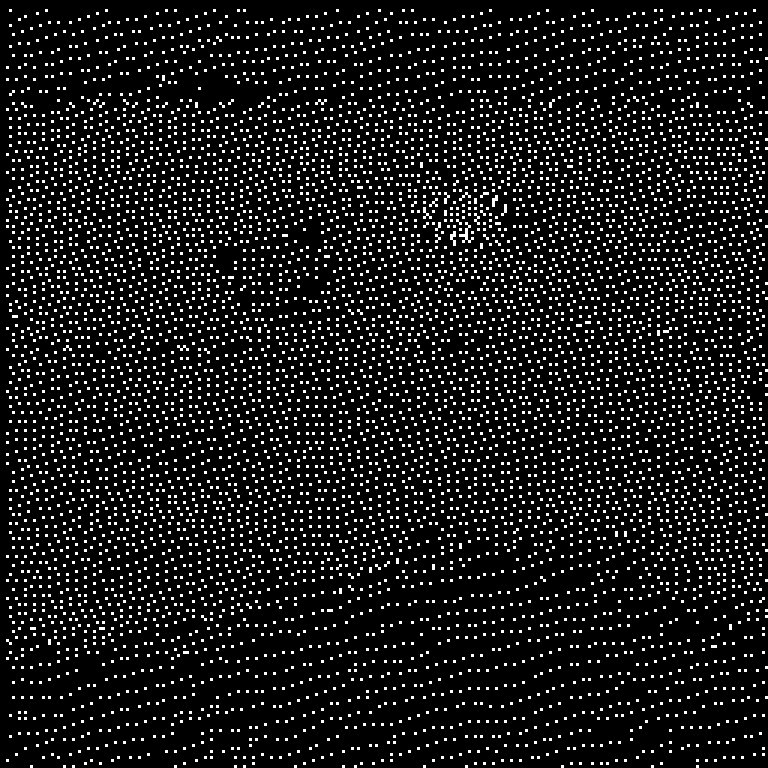
A WebGL 1 fragment shader for this pattern:

```glsl
precision highp float;
// A dark dithered field: white square dots on a 256-cell grid, spaced by tone.
// A tone map of bands and blobs sets the spacing; gently rising, bent chains are
// stacked at that spacing, and each one carries slightly uneven steps of dots.
uniform vec2 u_resolution;

const float GRID = 256.0;
const float TONE_STEP = 0.015;
const vec3 BACKGROUND = vec3(0.0);
const vec3 DOT_COLOR = vec3(1.0);

float hash(vec2 p) {
  vec3 q = fract(vec3(p.xyx) * 0.1031);
  q += dot(q, q.yzx + 33.33);
  return fract((q.x + q.y) * q.z);
}

float valueNoise(vec2 p) {
  vec2 i = floor(p);
  vec2 f = fract(p);
  f = f * f * (3.0 - 2.0 * f);
  float low = mix(hash(i), hash(i + vec2(1.0, 0.0)), f.x);
  float high = mix(hash(i + vec2(0.0, 1.0)), hash(i + 1.0), f.x);
  return mix(low, high, f.y);
}

// Soft ellipse: 1 in the middle, 0 outside.
float blob(vec2 p, vec2 center, vec2 radius) {
  return 1.0 - smoothstep(0.5, 1.15, length((p - center) / radius));
}

// Height of the dark ground, highest right of the middle.
float groundHeight(float x) {
  return 0.17 + 0.13 * smoothstep(0.08, 0.65, x)
       - 0.09 * smoothstep(0.80, 0.94, x);
}

// Share of lit cells at a place on the canvas.
float toneMap(vec2 p) {
  float wobble = valueNoise(p * 14.0) - 0.5;

  // Main field, a little brighter toward its top
  float tone = mix(0.117, 0.135, smoothstep(0.35, 0.75, p.y + 0.08 * wobble));

  // Sparse band along the top with a darker streak at its left foot
  float topBand = smoothstep(0.862, 0.876, p.y + 0.008 * wobble);
  tone = mix(tone, 0.072, topBand);
  tone -= 0.02 * blob(p, vec2(0.20, 0.885), vec2(0.20, 0.016));

  // Dark ground
  float edge = groundHeight(p.x) + 0.03 * wobble;
  float ground = 1.0 - smoothstep(edge - 0.08, edge + 0.025, p.y);
  tone = mix(tone, 0.058, ground);

  // Bright cluster and its faint tail
  tone += 0.12 * blob(p, vec2(0.612, 0.716), vec2(0.062, 0.035));
  tone += 0.035 * blob(p, vec2(0.555, 0.755), vec2(0.04, 0.03));

  // Dim broken patch with a small gap beside it
  tone -= 0.03 * blob(p, vec2(0.355, 0.655), vec2(0.075, 0.055));
  return tone;
}

// Small empty tears in the field.
float tears(vec2 p) {
  float t = blob(p, vec2(0.292, 0.66), vec2(0.014, 0.020));
  t = max(t, blob(p, vec2(0.408, 0.688), vec2(0.010, 0.024)));
  t = max(t, blob(p, vec2(0.405, 0.625), vec2(0.012, 0.018)));
  t = max(t, blob(p, vec2(0.335, 0.611), vec2(0.030, 0.006)));
  t = max(t, blob(p, vec2(0.608, 0.627), vec2(0.024, 0.009)));
  return max(t, blob(p, vec2(0.985, 0.49), vec2(0.010, 0.012)));
}

// Height that a chain has climbed at this cell; sparse chains break into runs.
float chainRise(vec2 cell, float gap) {
  float rise = 0.24 * cell.x + 4.0 * valueNoise(cell / 19.0);
  float run = floor((cell.x + 40.0 * valueNoise(cell.yy / 7.0)) / 18.0);
  return rise + step(4.0, gap) * gap * 0.6 * hash(vec2(run, 5.0));
}

float chainIndex(vec2 cell, float gap) {
  return floor((cell.y - chainRise(cell, gap)) / gap);
}

// 1 for lit cells: a dot sits where a chain crosses the cell on a step.
float chainCell(vec2 cell, float rate) {
  float stepLength = clamp(inversesqrt(rate), 2.0, 3.05);
  float gap = 1.0 / (rate * stepLength);
  float chain = chainIndex(cell, gap);
  float crosses = step(0.5, chain - chainIndex(cell - vec2(0.0, 1.0), gap));

  // Dots along the chain, each moved a little from its even place
  float along = cell.x + 20.0 * hash(vec2(chain + 300.0, 11.0));
  float index = floor(along / stepLength);
  float jitter = 0.32 * hash(vec2(index, chain + 300.0));
  float start = stepLength * (index + jitter);
  return crosses * step(start, along) * step(along, start + 0.9999);
}

// Antialiased square filling one grid cell.
float squareDot(vec2 local, float pixel) {
  vec2 cover = clamp((0.5 - abs(local)) / pixel + 0.5, 0.0, 1.0);
  return cover.x * cover.y;
}

void main() {
  float side = min(u_resolution.x, u_resolution.y);
  vec2 gridPos = gl_FragCoord.xy / u_resolution * GRID;
  vec2 cell = floor(gridPos);
  vec2 center = (cell + 0.5) / GRID;

  // Steady rate inside each tone step keeps the spacing even
  float rate = floor(toneMap(center) / TONE_STEP + 0.5) * TONE_STEP;

  // Empty rim at the left and top
  float inside = step(0.007, center.x) * step(center.y, 0.989);
  inside *= step(tears(center), 0.5);

  float lit = chainCell(cell, rate) * inside;
  float dotMask = lit * squareDot(gridPos - cell - 0.5, GRID / side);
  gl_FragColor = vec4(mix(BACKGROUND, DOT_COLOR, dotMask), 1.0);
}
```
